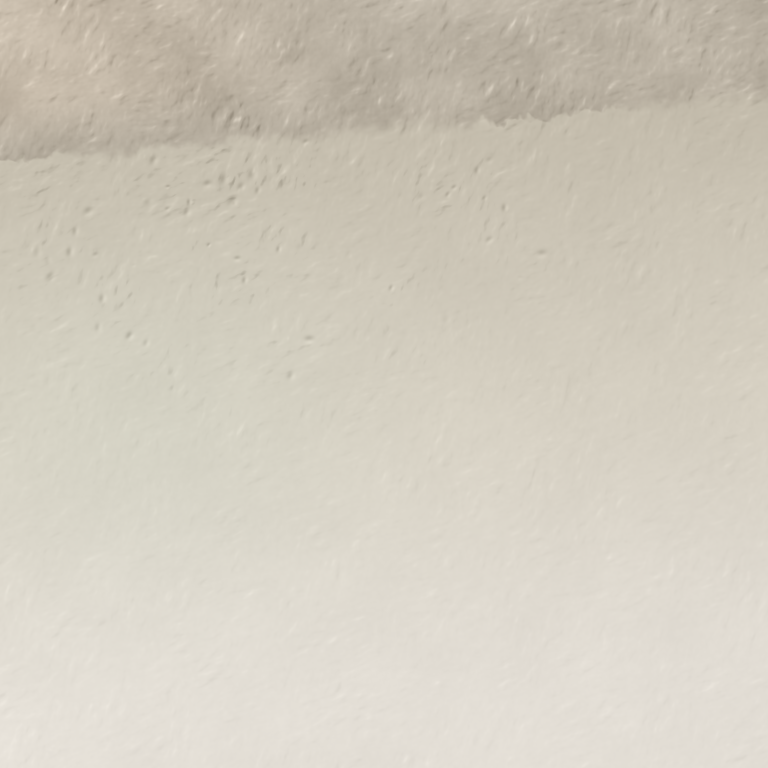
Write a WebGL 1 fragment shader that draws this texture.

```glsl
precision highp float;
// Rough plaster: a pale wall that brightens downward below a darker, coarser band.
// Grain is steep and shallow noise strokes lit from one side, with sparse flakes;
// chips and pits gather in worn patches under a sloping, unevenly sharp border.

uniform vec2 u_resolution;

const vec3 BAND_COLOR = vec3(0.738, 0.704, 0.646);
const vec3 WALL_HIGH = vec3(0.768, 0.738, 0.674);
const vec3 WALL_MID = vec3(0.838, 0.814, 0.759);
const vec3 WALL_LOW = vec3(0.890, 0.870, 0.836);
const vec3 COOL_TINT = vec3(-0.012, 0.002, 0.001);
const vec3 WARM_TINT = vec3(0.030, 0.018, 0.010);

const float EDGE_LEFT = 0.790;      // border height at the left side
const float EDGE_SLOPE = 0.086;
const float EDGE_ROUGHNESS = 0.026;
const float EDGE_SHARP = 0.003;
const float EDGE_BLURRED = 0.013;
const float GRAIN_SCALE = 100.0;    // grains across the canvas
const float GRAIN_STRETCH = 2.0;
const float STEEP_ANGLE = 1.25;
const float SHALLOW_ANGLE = 0.45;
const float BAND_RELIEF = 0.165;
const float WALL_RELIEF = 0.040;
const float WORN_RELIEF = 0.085;    // extra relief just under the border
const float CHIP_DEPTH = 0.34;      // deep shadows in worn patches
const float PIT_CELLS = 56.0;
const float PIT_DEPTH = 0.095;
const vec2 LIGHT_STEP = vec2(-0.0030, 0.0028);
const vec2 WORN_CENTER = vec2(0.34, 0.71);
const vec2 WORN_SIZE = vec2(0.26, 0.19);

float hash(vec2 p) {
  return fract(sin(dot(p, vec2(127.1, 311.7))) * 43758.5453);
}

float noise(vec2 p) {
  vec2 i = floor(p);
  vec2 f = fract(p);
  f = f * f * (3.0 - 2.0 * f);
  return mix(mix(hash(i), hash(i + vec2(1.0, 0.0)), f.x),
             mix(hash(i + vec2(0.0, 1.0)), hash(i + vec2(1.0, 1.0)), f.x), f.y);
}

float fbm(vec2 p) {
  float sum = 0.0;
  float gain = 0.5;
  for (int i = 0; i < 3; i++) {
    sum += gain * noise(p);
    p = mat2(0.8, 0.6, -0.6, 0.8) * p * 1.9 + 17.3;
    gain *= 0.5;
  }
  return sum;
}

vec2 rotate(vec2 p, float angle) {
  float c = cos(angle);
  float s = sin(angle);
  return vec2(c * p.x + s * p.y, c * p.y - s * p.x);
}

// Height of the grain: steep strokes in some places, shallow ones in others.
float grainHeight(vec2 uv) {
  vec2 p = uv * GRAIN_SCALE;
  vec2 squash = vec2(1.0 / GRAIN_STRETCH, 1.0);
  float steep = fbm(rotate(p, STEEP_ANGLE) * squash + 90.0);
  float shallow = fbm(rotate(p, SHALLOW_ANGLE) * squash + 55.0);
  float lumps = noise(p * 0.45 + 33.0);
  return mix(steep, shallow, smoothstep(0.3, 0.7, noise(uv * 26.0 + 8.0))) + 0.3 * lumps;
}

// Scattered pits: a dark slanted hollow with a faint bright lip below it.
float pits(vec2 uv, float density) {
  vec2 p = uv * PIT_CELLS;
  float shade = 0.0;
  for (int y = -1; y <= 1; y++) {
    for (int x = -1; x <= 1; x++) {
      vec2 cell = floor(p) + vec2(float(x), float(y));
      vec2 center = cell + vec2(hash(cell + 3.1), hash(cell + 7.7));
      float present = smoothstep(0.0, 0.08, density - hash(cell + 12.9));
      float size = mix(0.10, 0.26, hash(cell + 21.4));
      vec2 q = rotate(p - center, mix(0.1, 1.5, hash(cell + 31.6)));
      q /= size * vec2(1.5, 0.9);
      vec2 lip = q + vec2(0.0, 1.5);
      shade += present * (0.5 * exp(-dot(lip, lip)) - exp(-dot(q, q)));
    }
  }
  return shade;
}

void main() {
  vec2 uv = gl_FragCoord.xy / u_resolution;

  // Signed distance below the ragged border, which blurs in places.
  float ragged = fbm(uv * vec2(70.0, 60.0)) - 0.44 + 0.4 * (noise(uv * 20.0) - 0.5);
  float depth = EDGE_LEFT + EDGE_SLOPE * uv.x - uv.y;
  float edge = depth + EDGE_ROUGHNESS * ragged;
  float blurred = smoothstep(0.35, 0.75, noise(uv * 9.0 + 47.0));
  float softness = mix(EDGE_SHARP, EDGE_BLURRED, blurred);
  float wall = smoothstep(-softness, softness, edge);

  // Base colours with broad, soft stains.
  float cloud = fbm(uv * 5.0 + 5.0) - 0.44;
  float stain = fbm(uv * 16.0 + 63.0) - 0.44;
  vec3 wallColor = mix(WALL_HIGH, WALL_MID, smoothstep(-0.08, 0.40, depth));
  wallColor = mix(wallColor, WALL_LOW, smoothstep(0.30, 0.78, depth));
  wallColor += 0.018 * cloud + 0.018 * stain - 0.020 * (uv.x - 0.5);
  vec2 coolOffset = (uv - vec2(0.18, 0.45)) / vec2(0.28, 0.24);
  wallColor += COOL_TINT * exp(-dot(coolOffset, coolOffset));
  vec3 bandColor = BAND_COLOR + 0.08 * cloud + 0.11 * stain;
  bandColor += WARM_TINT * smoothstep(0.55, 0.05, uv.x) * smoothstep(0.0, -0.09, depth);

  // Border: shadow above, broken light lip below.
  float broken = smoothstep(0.4, 0.7, noise(uv * 38.0 + 71.0)) * (1.0 - blurred);
  bandColor -= mix(0.045, 0.015, blurred) * exp(-abs(edge) / 0.022);
  wallColor += 0.035 * broken * exp(-abs(edge) / 0.007);
  vec3 color = mix(bandColor, wallColor, wall);

  // Side-lit grain; weak slopes flatten so that flakes and ticks stand apart.
  float slope = grainHeight(uv) - grainHeight(uv + LIGHT_STEP);
  float flakes = slope * (0.35 + 4.0 * min(abs(slope), 0.35));
  flakes *= mix(0.55, 1.35, noise(uv * 30.0 + 19.0));
  vec2 wornOffset = (uv - WORN_CENTER) / WORN_SIZE;
  float wornArea = exp(-dot(wornOffset, wornOffset));
  float worn = exp(-max(depth, 0.0) / 0.15) * (0.45 + 0.5 * wornArea);
  color += flakes * mix(BAND_RELIEF, WALL_RELIEF + WORN_RELIEF * worn, wall);
  color += 0.016 * (fbm(uv * 150.0) - 0.44) * mix(2.5, 1.0, wall);

  // Worn patches chip along the grain; separate pits become rare lower down.
  float scatter = smoothstep(0.30, 0.65, fbm(uv * 13.0 + 28.0));
  float patches = scatter * (0.3 * smoothstep(0.30, 0.02, depth) + wornArea);
  float chips = max(-slope - 0.12, 0.0) * patches;
  color -= CHIP_DEPTH * chips * mix(0.5, 1.0, wall);
  float density = 0.003 + 0.26 * patches;
  color += PIT_DEPTH * pits(uv, density) * mix(0.4, 1.0, wall);

  gl_FragColor = vec4(clamp(color, 0.0, 1.0), 1.0);
}
```
